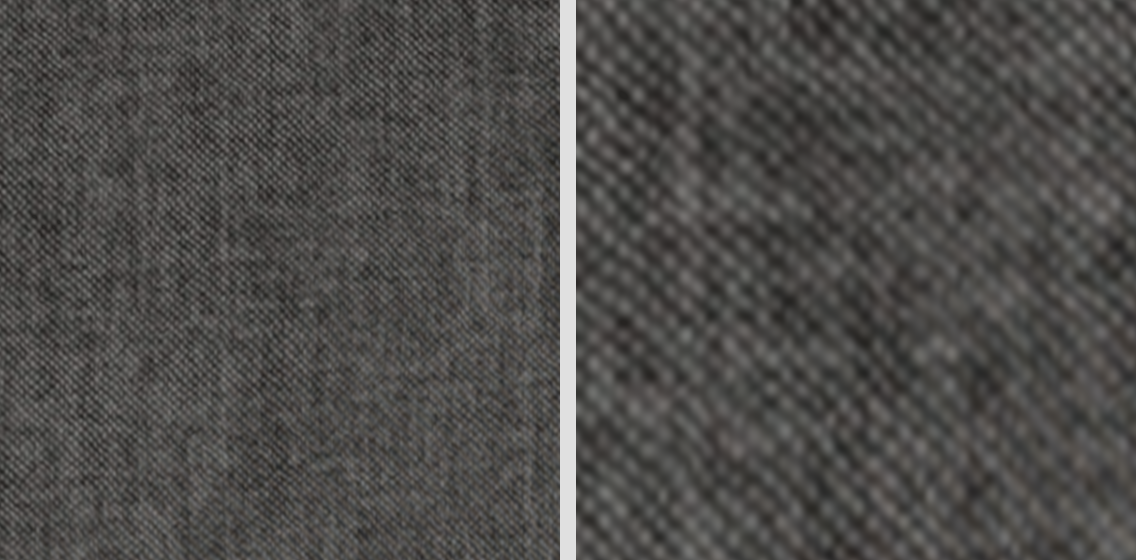
Left: the whole. Right: its middle third, enlarged.
A Shadertoy shader for this texture:

```glsl
// Charcoal woven cloth: staggered upright stitches made from two diagonal waves,
// bent by noise and shaded with narrow warp streaks, short weft slubs and fibre grain.
// A faint colour shimmer and a softer weave appear toward the lower right.

const float TAU = 6.2831853;
const vec3 CLOTH_GREY = vec3(0.296, 0.290, 0.282);
const vec2 WEAVE_COUNT = vec2(57.0, 59.0);

float hash(vec2 cell) {
    vec3 q = fract(vec3(cell.xyx) * 0.1031);
    q += dot(q, q.yzx + 33.33);
    return fract((q.x + q.y) * q.z);
}

// Value noise centred on zero, from -0.5 to 0.5.
float noise(vec2 p) {
    vec2 cell = floor(p);
    vec2 f = fract(p);
    f = f * f * (3.0 - 2.0 * f);
    float low = mix(hash(cell), hash(cell + vec2(1.0, 0.0)), f.x);
    float high = mix(hash(cell + vec2(0.0, 1.0)), hash(cell + vec2(1.0, 1.0)), f.x);
    return mix(low, high, f.y) - 0.5;
}

// Gentle sag of the cloth plus small wobble of single threads.
vec2 bendThreads(vec2 p, float sag, float wobble) {
    vec2 broad = vec2(noise(p * 4.0 + 11.0), noise(p * 4.0 + 47.0));
    vec2 fine = vec2(noise(p * 38.0 + 83.0), noise(p * 38.0 + 129.0));
    return p + sag * broad + wobble * fine;
}

// Staggered stitches in columns; the falling diagonal is the stronger one.
float weave(vec2 p, vec2 count, float risingShare, float columnShare) {
    vec2 phase = TAU * p * count;
    float stitches = cos(phase.x + phase.y) + risingShare * cos(phase.x - phase.y);
    return stitches + columnShare * cos(2.0 * phase.x);
}

// Narrow vertical streaks, a few of them long and clearly paler.
float warpStreaks(vec2 p, float strength) {
    float soft = noise(p * vec2(78.0, 6.0) + 210.0);
    float pale = smoothstep(0.22, 0.46, noise(p * vec2(52.0, 1.8) + 320.0));
    return strength * (soft + 0.6 * pale);
}

// Short horizontal thick and thin places.
float weftSlubs(vec2 p, float strength) {
    return strength * (noise(p * vec2(14.0, 84.0) + 410.0)
                     + 0.6 * noise(p * vec2(34.0, 100.0) + 530.0));
}

// Uneven brightness of single stitches and fibres.
float fibreGrain(vec2 p, float strength) {
    return strength * (noise(p * vec2(125.0, 95.0) + 610.0)
                     + 0.4 * noise(p * vec2(210.0, 150.0) + 740.0));
}

// Opposed red and blue fringes along thin diagonals.
vec3 shimmer(vec2 p, float strength) {
    float fringe = cos(TAU * (p.x * 41.0 + p.y * 33.0 + 3.0 * noise(p * 6.0)));
    return strength * fringe * vec3(0.7, 0.1, -1.0);
}

void mainImage(out vec4 fragColor, in vec2 fragCoord) {
    vec2 uv = fragCoord / iResolution.xy;
    vec2 cloth = bendThreads(uv, 0.012, 0.005);

    // Weave contrast varies in patches and weakens at the lower right.
    float lowerRight = smoothstep(0.75, 1.5, uv.x + 1.0 - uv.y);
    float contrast = 0.054 * (1.0 + 0.7 * noise(uv * 12.0 + 860.0));
    contrast *= 1.0 - 0.35 * lowerRight;

    float shade = contrast * weave(cloth, WEAVE_COUNT, 0.5, 0.22);
    shade += warpStreaks(cloth, 0.07);
    shade += weftSlubs(cloth, 0.06);
    shade += fibreGrain(cloth, 0.115);
    shade += 0.025 * noise(uv * 4.0 + 930.0) + 0.016 * (0.45 - uv.y);

    // Limit the deepest gaps and the palest crests.
    shade = clamp(shade, -0.15, 0.18);
    vec3 colour = CLOTH_GREY + shade;
    colour += 0.014 * noise(uv * 60.0 + 970.0) * vec3(1.0, -0.6, -0.2);
    colour += shimmer(uv, 0.012 * lowerRight);

    fragColor = vec4(clamp(colour, 0.0, 1.0), 1.0);
}
```
